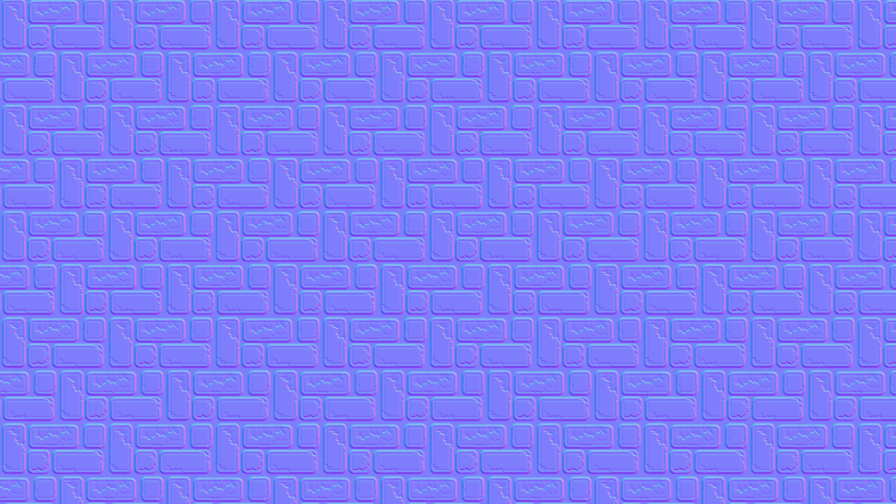
A Shadertoy shader for this texture map:

```glsl
// Normal map of worn, rounded stone blocks laid in staggered repeating courses.

// Lengths are in design units: the canvas is CANVAS_HEIGHT units high.
const float CANVAS_HEIGHT = 432.0;
const vec2 CELL = vec2(91.7, 45.5);          // one repeat: five blocks
const vec2 CELL_ORIGIN = vec2(-16.5, -9.5);  // measured from the canvas centre
const float COURSE_SHIFT = 49.5;             // sideways step of every other course
const float CORNER_RADIUS = 4.0;
const float BEVEL_OUTER = 1.0;
const float BEVEL_INNER = 1.2;
const float BLOCK_HEIGHT = 0.95;
const float RIM_GROOVE = 0.2;
const float CHIP_FADE = 5.0;
const float CHIP_REACH = 17.0;
const float SLOPE_STEP = 0.35;
const float FLAT_LEVEL = 0.495;
const int SAMPLES = 3;

// Blocks of one cell: centre, half size
const int BLOCK_COUNT = 5;
const vec4 BLOCKS[BLOCK_COUNT] = vec4[BLOCK_COUNT](
    vec4(11.2, 23.0, 9.7, 21.0),    // upright
    vec4(45.0, 33.2, 21.0, 9.7),    // upper long
    vec4(80.2, 33.7, 9.2, 10.2),    // upper small
    vec4(32.3, 11.7, 9.2, 9.8),     // lower small
    vec4(66.0, 11.5, 21.5, 9.7));   // lower long

// Two chips per block: facing angle, distance from block centre, depth
const int CHIPS_PER_BLOCK = 2;
const vec3 CHIPS[BLOCK_COUNT * CHIPS_PER_BLOCK] = vec3[BLOCK_COUNT * CHIPS_PER_BLOCK](
    vec3(0.62, 6.5, 0.75), vec3(3.70, 13.0, 0.35),
    vec3(1.74, 1.0, 0.70), vec3(-1.20, 6.0, 0.25),
    vec3(-0.80, 9.0, 0.45), vec3(3.50, 8.0, 0.20),
    vec3(-1.20, 6.0, 0.60), vec3(0.30, 7.0, 0.35),
    vec3(0.50, 18.5, 0.70), vec3(-1.90, 8.0, 0.30));

float roundedBox(vec2 p, vec2 halfSize) {
    vec2 q = abs(p) - halfSize + CORNER_RADIUS;
    return length(max(q, 0.0)) + min(max(q.x, q.y), 0.0) - CORNER_RADIUS;
}

// Layered sines give each broken edge its ragged course
float ragged(float t, float seed) {
    return 1.4 * sin(0.5 * t + seed) + 0.7 * sin(1.3 * t + 2.3 * seed)
         + 0.3 * sin(2.9 * t + 4.1 * seed);
}

// A chip drops sharply at its broken edge, then rises gently back
float chipDepth(vec2 p, vec3 chip, float seed) {
    vec2 facing = vec2(cos(chip.x), sin(chip.x));
    float along = dot(p, vec2(-facing.y, facing.x));
    float past = dot(p, facing) - chip.y + ragged(along, seed);
    float ends = 1.0 - smoothstep(CHIP_REACH - 5.0, CHIP_REACH, abs(along));
    return chip.z * ends * smoothstep(-0.7, 0.9, past) * exp(-max(past, 0.0) / CHIP_FADE);
}

float surfaceHeight(vec2 p) {
    // Staggered repeat
    p -= CELL_ORIGIN;
    float course = floor(p.y / CELL.y);
    p.x -= COURSE_SHIFT * mod(course, 2.0);
    p = mod(p, CELL);

    // Nearest block
    float edge = 1e3;
    int nearest = 0;
    for (int i = 0; i < BLOCK_COUNT; i++) {
        float d = roundedBox(p - BLOCKS[i].xy, BLOCKS[i].zw);
        if (d < edge) {
            edge = d;
            nearest = i;
        }
    }

    // Bevel and shallow groove inside the rim
    float height = BLOCK_HEIGHT * (1.0 - smoothstep(-BEVEL_INNER, BEVEL_OUTER, edge));
    float rim = (edge + 2.6) / 0.8;
    height -= RIM_GROOVE * exp(-rim * rim);

    // Wear on the face
    float face = 1.0 - smoothstep(-1.2, 0.2, edge);
    for (int k = 0; k < CHIPS_PER_BLOCK; k++) {
        int id = nearest * CHIPS_PER_BLOCK + k;
        height -= face * chipDepth(p - BLOCKS[nearest].xy, CHIPS[id], 1.7 * float(id));
    }
    return height;
}

vec3 surfaceNormal(vec2 p) {
    vec2 e = vec2(SLOPE_STEP, 0.0);
    vec2 rise = vec2(surfaceHeight(p + e.xy) - surfaceHeight(p - e.xy),
                     surfaceHeight(p + e.yx) - surfaceHeight(p - e.yx));
    return normalize(vec3(-rise / (2.0 * SLOPE_STEP), 1.0));
}

void mainImage(out vec4 fragColor, in vec2 fragCoord) {
    // Average a grid of samples inside each pixel
    vec3 normal = vec3(0.0);
    for (int j = 0; j < SAMPLES; j++) {
        for (int i = 0; i < SAMPLES; i++) {
            vec2 offset = (vec2(i, j) + 0.5) / float(SAMPLES) - 0.5;
            vec2 p = (fragCoord + offset - 0.5 * iResolution.xy) / iResolution.y;
            normal += surfaceNormal(p * CANVAS_HEIGHT);
        }
    }
    normal /= float(SAMPLES * SAMPLES);
    fragColor = vec4(FLAT_LEVEL + FLAT_LEVEL * normal, 1.0);
}
```
